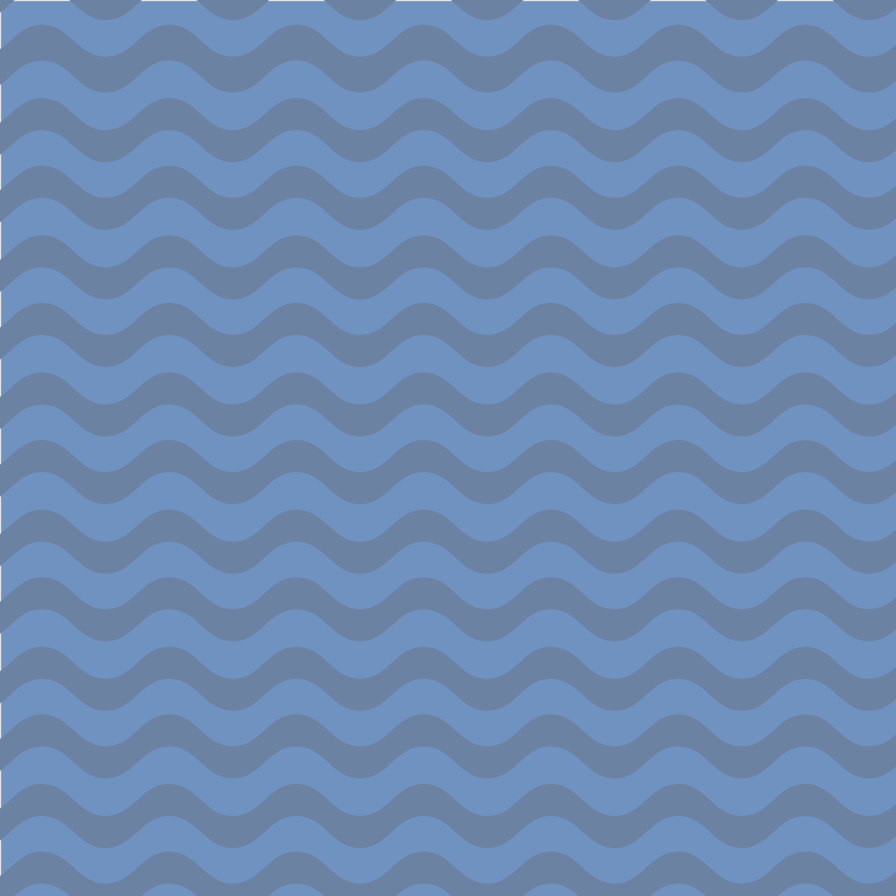
A WebGL 1 fragment shader for this pattern:

```glsl
precision highp float;
// Horizontal slate-blue waves on a lighter blue ground.
// Each row is a band of constant height around a rounded, slightly steepened
// cosine; rows alternate in spacing, and the top two sit slightly off the grid.

#define LIGHT_BLUE vec3(0.435, 0.572, 0.752)
#define SLATE_BLUE vec3(0.418, 0.510, 0.640)
#define RIM_COLOR vec3(0.88, 0.90, 0.93)
#define WAVE_LENGTH 0.1420
#define CREST_X 0.0468
#define AMPLITUDE 0.0178
#define STEEPNESS 0.035
#define ROW_STEP 0.07654
#define FIRST_ROW -0.0078
#define HALF_BAND 0.0179
#define ODD_ROW_SHIFT 0.0011
#define RIM_WIDTH 0.0013

uniform vec2 u_resolution;

const float TAU = 6.2831853;
const int ROWS = 14;

// Height (x) and slope (y) of the wave, with y measured downwards.
vec2 waveProfile(float x) {
  float t = TAU * (x - CREST_X) / WAVE_LENGTH;
  float scale = AMPLITUDE / (1.0 - STEEPNESS);
  float height = -scale * (cos(t) - STEEPNESS * cos(3.0 * t));
  float slope = scale * (sin(t) - 3.0 * STEEPNESS * sin(3.0 * t)) * TAU / WAVE_LENGTH;
  return vec2(height, slope);
}

// Coverage from a signed distance, negative inside.
float coverage(float dist, float pixel) {
  return clamp(0.5 - dist / pixel, 0.0, 1.0);
}

void main() {
  float pixel = 1.0 / min(u_resolution.x, u_resolution.y);
  vec2 p = gl_FragCoord.xy * pixel;
  p.y = u_resolution.y * pixel - p.y;

  // Thin pale rim along the left and top of the ground
  float rim = coverage(min(p.x, p.y) - RIM_WIDTH, pixel);
  vec3 color = mix(LIGHT_BLUE, RIM_COLOR, rim);

  // Stacked wave bands
  vec2 wave = waveProfile(p.x);
  float band = 0.0;
  for (int i = 0; i < ROWS; i++) {
    float row = float(i);
    float center = FIRST_ROW + row * ROW_STEP - ODD_ROW_SHIFT * mod(row, 2.0);
    float halfBand = HALF_BAND;

    // The first row is raised; the second is raised and a little thicker
    if (i == 0) center -= 0.0056;
    if (i == 1) {
      center -= 0.0022;
      halfBand += 0.0021;
    }

    float dist = abs(p.y - center - wave.x) - halfBand;
    band = max(band, coverage(dist / sqrt(1.0 + wave.y * wave.y), pixel));
  }

  gl_FragColor = vec4(mix(color, SLATE_BLUE, band), 1.0);
}
```
